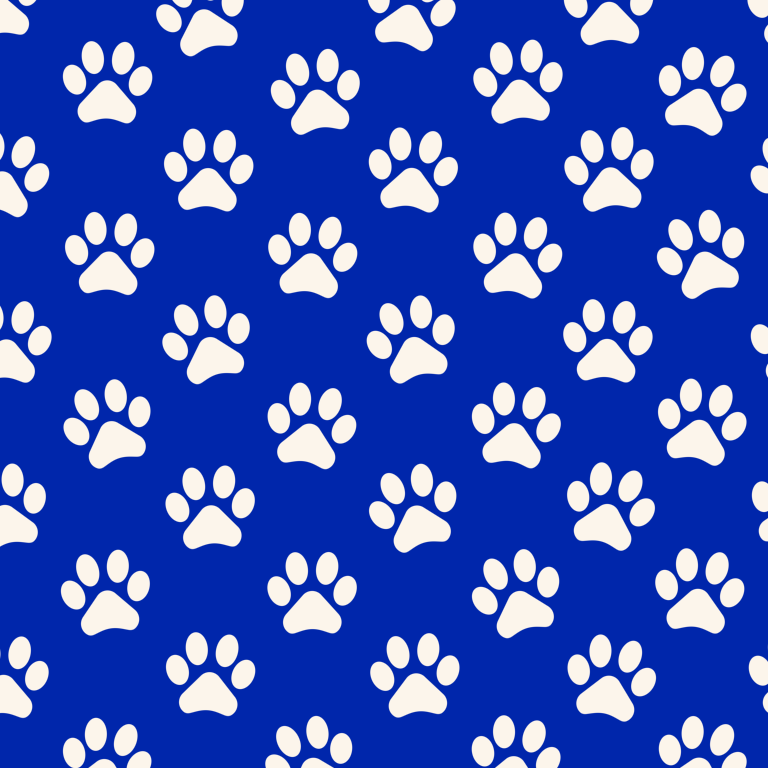
Give the GLSL for this pattern, as a WebGL 1 fragment shader.

```glsl
precision highp float;

uniform vec2 u_resolution;

#define BLUE vec3(0.0, 0.15, 0.67)
#define CREAM vec3(0.99, 0.96, 0.92)
#define ORIGIN vec2(0.0065, 0.0104)
#define STEP vec2(0.1332, 0.1094)
#define SQUEEZE 0.013
#define PAW_SIZE 0.0573
#define MAX_TILT 0.31
#define DRIFT 0.003
#define TOP_DRIFT 0.010

vec3 hash3(vec2 p) {
    vec3 h = vec3(dot(p, vec2(127.1, 311.7)),
                  dot(p, vec2(269.5, 183.3)),
                  dot(p, vec2(419.2, 371.9)));
    return fract(sin(h) * 43758.55);
}

vec2 rotate(vec2 p, float angle) {
    float c = cos(angle), s = sin(angle);
    return vec2(c * p.x - s * p.y, s * p.x + c * p.y);
}

float smoothMax(float a, float b, float k) {
    float h = max(k - abs(a - b), 0.0) / k;
    return max(a, b) + 0.25 * h * h * k;
}

float ellipse(vec2 p, vec2 radii) {
    float k = length(p / radii);
    float slope = length(p / (radii * radii));
    return k * (k - 1.0) / max(slope, 0.001);
}

// Rounded triangle with a soft notch in its base; p.x is mirrored
float pad(vec2 p) {
    vec2 apex = vec2(0.0, -0.23);
    vec2 lobe = vec2(0.385, -0.66);
    vec2 edge = lobe - apex;
    vec2 q = p - apex;
    float along = clamp(dot(q, edge) / dot(edge, edge), 0.0, 1.0);
    float side = length(q - edge * along);
    float base = length(vec2(max(p.x - lobe.x, 0.0), p.y - lobe.y));
    bool inside = p.y > lobe.y && q.x * edge.y - q.y * edge.x > 0.0
               && p.y < apex.y;
    // The inner side of the slanted edge lies below it
    inside = inside && p.x < edge.x * (p.y - apex.y) / edge.y;
    float body = min(side, base) * (inside ? -1.0 : 1.0) - 0.28;
    float notch = 0.59 - length(p - vec2(0.0, -1.41));
    return smoothMax(body, notch, 0.16);
}

// Paw about two units wide: a pad and two mirrored pairs of fanned toes
float paw(vec2 p) {
    p.x = abs(p.x);
    float inner = ellipse(rotate(p - vec2(0.345, 0.56), 0.17), vec2(0.25, 0.375));
    float outer = ellipse(rotate(p - vec2(0.75, 0.05), 0.38), vec2(0.25, 0.35));
    return min(pad(p), min(inner, outer));
}

// Staggered lattice, narrower toward the right and looser at the top
vec2 pawCenter(float column, float row, vec2 random) {
    vec2 center = ORIGIN + STEP * vec2(column, row);
    center.x -= SQUEEZE * max(column - 5.0, 0.0);
    float drift = DRIFT + TOP_DRIFT * smoothstep(0.75, 1.0, row / 9.0);
    return center + drift * (2.0 * random - 1.0);
}

void main() {
    vec2 p = gl_FragCoord.xy / u_resolution.y;
    float pixel = 1.0 / u_resolution.y;
    float nearest = 1.0;

    for (int j = 0; j < 10; j++) {
        float row = float(j);
        for (int i = 0; i < 5; i++) {
            float column = 2.0 * float(i) + 1.0 - mod(row, 2.0);
            vec3 random = hash3(vec2(column, row));
            vec2 offset = p - pawCenter(column, row, random.xy);
            if (length(offset) < 1.4 * PAW_SIZE) {
                float tilt = MAX_TILT * (2.0 * random.z - 1.0);
                float d = paw(rotate(offset, tilt) / PAW_SIZE) * PAW_SIZE;
                nearest = min(nearest, d);
            }
        }
    }

    float cover = 1.0 - smoothstep(-0.75 * pixel, 0.75 * pixel, nearest);
    gl_FragColor = vec4(mix(BLUE, CREAM, cover), 1.0);
}
```
